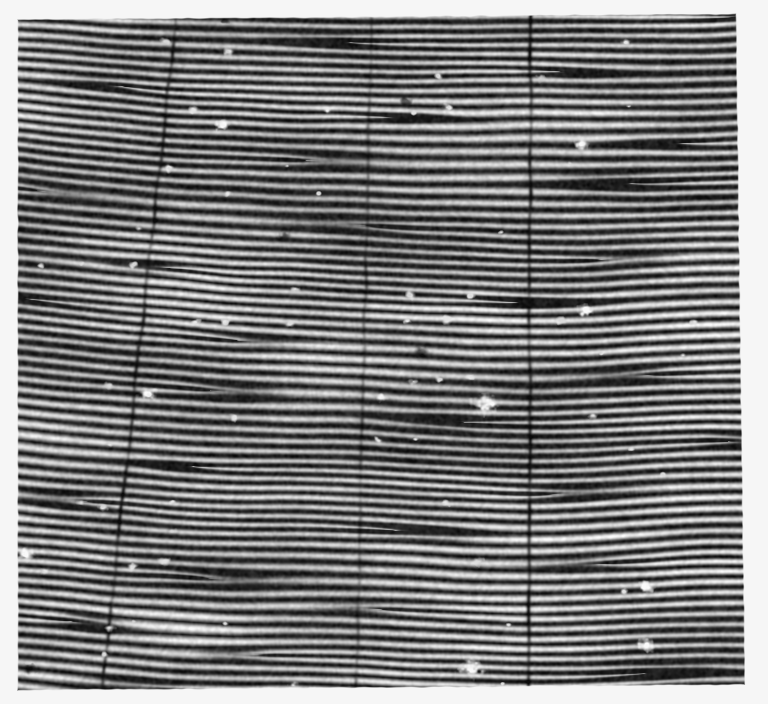
Write a Shadertoy shader that draws this texture.

```glsl
const float LINE_COUNT = 65.0;       // stripes per canvas height
const float DARK = 0.085;
const float BRIGHT = 0.87;
const float PAPER = 0.965;
const float GRAIN = 0.10;
const int FAULTS = 30;               // places where a stripe ends
const float FAULT_STRETCH = 11.0;
const vec2 GAP_SIZE = vec2(0.060, 0.0075);
const float SCRATCH_WIDTH = 0.0030;
const vec2 PLATE_X = vec2(0.0255, 1.058);
const vec2 PLATE_Y = vec2(0.0195, 0.9715);
const float TAU = 6.2831853;

// Top x, bottom x and strength of each scratch
const vec3 SCRATCHES[3] = vec3[3](
    vec3(0.253, 0.142, 0.50),
    vec3(0.528, 0.506, 0.30),
    vec3(0.754, 0.751, 0.55));

vec2 hash22(vec2 p) {
    vec3 q = fract(vec3(p.xyx) * vec3(0.1031, 0.1030, 0.0973));
    q += dot(q, q.yzx + 33.33);
    return fract((q.xx + q.yz) * q.zy);
}

float noise(vec2 p) {
    vec2 cell = floor(p), f = fract(p);
    f = f * f * (3.0 - 2.0 * f);
    float low = mix(hash22(cell).x, hash22(cell + vec2(1, 0)).x, f.x);
    float high = mix(hash22(cell + vec2(0, 1)).x, hash22(cell + vec2(1, 1)).x, f.x);
    return mix(low, high, f.y);
}

// Sag of the stripes: falling on the left, rising gently on the right
vec2 unbend(vec2 p) {
    float amount = mix(0.055, 0.075, smoothstep(0.1, 0.6, p.y));
    amount *= 1.0 - 0.6 * smoothstep(0.6, 1.1, p.y);
    float sag = amount * (p.x - 0.82) * (p.x - 0.82);
    float ripple = 0.012 * (noise(p * vec2(4.0, 3.5)) - 0.5)
                 + 0.0022 * (noise(p * vec2(12.0, 18.0) + 7.0) - 0.5);
    return vec2(p.x, p.y - sag + ripple);
}

// Stripe brightness from 0 to 1; stripes end at faults and thin out near them
float stripes(vec2 p, float thinness) {
    float phase = p.y * LINE_COUNT;
    float shade = 0.0;
    for (int i = 0; i < FAULTS; i++) {
        float k = float(i);
        vec2 h = hash22(vec2(k, 17.0));
        vec2 center = vec2(fract(k * 0.618 + 0.25 * h.x) * 1.06,
                           (k + 0.2 + 0.6 * h.y) / float(FAULTS) - 0.02);
        vec2 d = p - center;
        float side = (i & 1) == 0 ? 1.0 : -1.0;
        phase += side * atan(d.y * FAULT_STRETCH, d.x) / TAU;
        vec2 gap = (d + vec2(side * 0.03, 0.0)) / (GAP_SIZE * (0.7 + 0.8 * h.yx));
        gap.y *= exp(min(0.5 * gap.x * gap.x, 4.0));
        shade += (0.6 + 0.4 * h.x) * exp(-dot(gap, gap));
    }
    shade = min(shade, 1.0);
    float wave = 0.5 + 0.5 * cos(TAU * phase);
    return pow(max(wave, 0.001), thinness + 4.0 * shade) * (1.0 - 0.45 * shade);
}

// Ragged glowing dots, one at most in each cell of a grid
float specks(vec2 p, float scale, float density, float radius) {
    vec2 cell = floor(p * scale);
    vec2 h = hash22(cell + scale);
    vec2 kind = hash22(cell + scale + 91.0);
    vec2 d = p - (cell + 0.3 + 0.4 * h) / scale;
    float size = radius * (0.5 + 0.7 * kind.y);
    float ragged = noise(p * 150.0) + 0.5 * noise(p * 260.0) - 0.75;
    float dist = length(d * vec2(0.75, 1.0)) + size * 0.9 * ragged;
    return step(kind.x, density) * (1.0 - smoothstep(0.2 * size, 1.5 * size, dist));
}

float scratches(vec2 p) {
    float light = 1.0;
    for (int i = 0; i < 3; i++) {
        vec3 s = SCRATCHES[i];
        float d = p.x - mix(s.y, s.x, p.y) + 0.003 * (noise(vec2(p.y * 22.0, i)) - 0.5);
        float wear = s.z * (0.5 + noise(vec2(p.y * 40.0, float(i) + 5.0)));
        light *= 1.0 - min(wear, 0.85) * exp(-d * d / (SCRATCH_WIDTH * SCRATCH_WIDTH));
    }
    return light;
}

// Coverage of the slightly skewed plate
float plate(vec2 p) {
    vec2 q = p + 0.0015 * (vec2(noise(p.yy * 60.0), noise(p.xx * 60.0)) - 0.5);
    float right = PLATE_X.y - 0.013 * p.y;
    float y = q.y - 0.008 * p.x;
    float inside = min(min(q.x - PLATE_X.x, right - q.x),
                       min(y - PLATE_Y.x, PLATE_Y.y - y));
    float soft = max(0.0015, 0.7 / iResolution.y);
    return smoothstep(-soft, soft, inside);
}

void mainImage(out vec4 fragColor, in vec2 fragCoord) {
    vec2 p = fragCoord / iResolution.y;
    vec2 flow = unbend(p);

    // Stripes with uneven width and exposure, thinner to the right
    float patches = noise(flow * vec2(4.0, 11.0) + 3.0);
    float streaks = noise(flow * vec2(7.0, 38.0) + 11.0);
    float thinness = 0.45 + 0.8 * patches + 0.4 * streaks + 0.25 * smoothstep(0.5, 1.0, p.x);
    float exposure = 1.16 - 0.28 * patches - 0.20 * streaks;
    float veil = 0.05 * noise(flow * vec2(12.0, 30.0) + 23.0);
    float tone = mix(DARK + veil, BRIGHT, stripes(flow, thinness) * exposure);

    // Wear, dirt and film grain
    tone *= scratches(p);
    tone *= 1.0 - 0.6 * specks(p + 5.0, 11.0, 0.03, 0.006);
    tone = mix(tone, 0.98, specks(p, 8.0, 0.18, 0.010));
    tone = mix(tone, 0.88, specks(p + 2.0, 23.0, 0.12, 0.0042));
    vec2 tilted = mat2(0.8, 0.6, -0.6, 0.8) * p + 4.0;
    tone += GRAIN * (noise(tilted * 230.0) + 0.6 * noise(tilted * 110.0) - 0.8);

    tone = mix(PAPER, clamp(tone, 0.04, 0.98), plate(p));
    fragColor = vec4(vec3(tone), 1.0);
}
```
